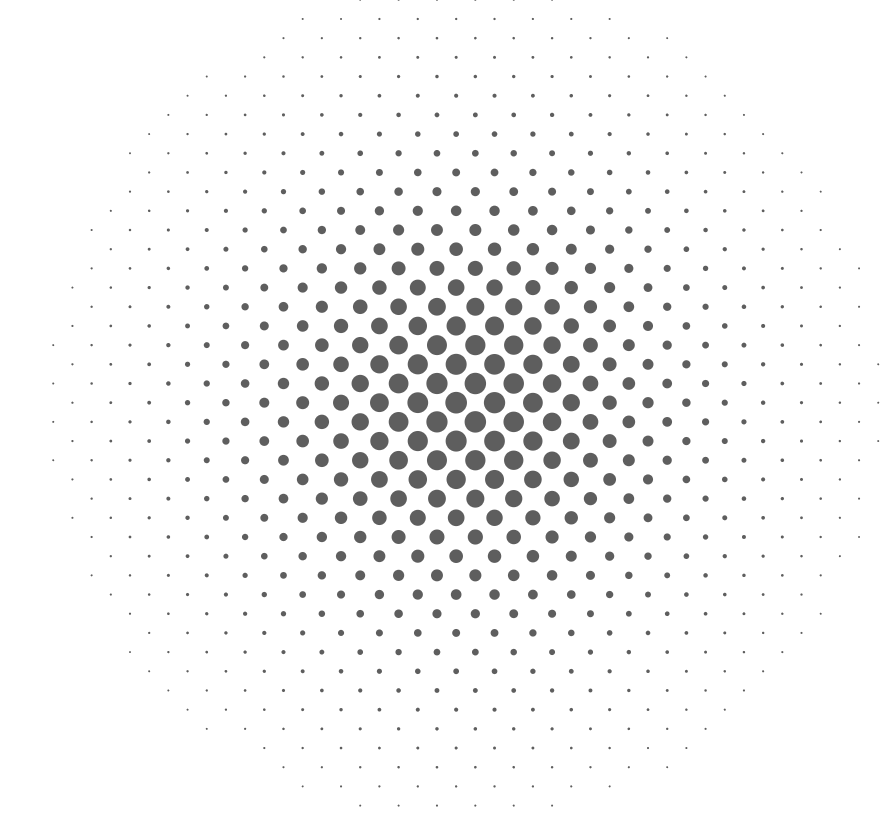
Give the GLSL for this background, as a Shadertoy shader.

```glsl
// A radial halftone: grey dots on a white ground, large in the middle.
// A diagonal square lattice gives the staggered rows; each dot's radius
// follows a bell curve of its distance from the centre of the glow.

// Lengths are in canvas heights, positions are offsets from the canvas centre.
#define LATTICE_ORIGIN vec2(0.0098, 0.0160)
#define GLOW_CENTER    vec2(0.0196, 0.0154)
#define ROW_STEP       0.02306
#define DOT_MIN        0.00084
#define DOT_GAIN       0.01218
#define FALLOFF        0.2591
#define DISC_RADIUS    0.5021
#define PAPER          vec3(1.0)
#define INK            vec3(0.37)

// Nearest point of the staggered lattice (x + y even in row steps).
vec2 nearestDot(vec2 p) {
    vec2 q = (p - LATTICE_ORIGIN) / ROW_STEP;
    vec2 diagonal = floor(0.5 * vec2(q.x + q.y, q.x - q.y) + 0.5);
    vec2 cell = vec2(diagonal.x + diagonal.y, diagonal.x - diagonal.y);
    return LATTICE_ORIGIN + cell * ROW_STEP;
}

// Dot radius at a given distance from the glow centre.
float dotRadius(float dist) {
    float t = dist / FALLOFF;
    return DOT_MIN + DOT_GAIN * exp(-t * t);
}

void mainImage(out vec4 fragColor, in vec2 fragCoord) {
    float pixel = 1.0 / iResolution.y;
    vec2 p = (fragCoord - 0.5 * iResolution.xy) * pixel;

    // Whole dots are kept or dropped by the place of their centre.
    vec2 center = nearestDot(p);
    float dist = distance(center, GLOW_CENTER);
    float inside = step(dist, DISC_RADIUS);

    // One-pixel smooth edge.
    float signedDist = distance(p, center) - dotRadius(dist);
    float coverage = inside * clamp(0.5 - signedDist / pixel, 0.0, 1.0);

    fragColor = vec4(mix(PAPER, INK, coverage), 1.0);
}
```
